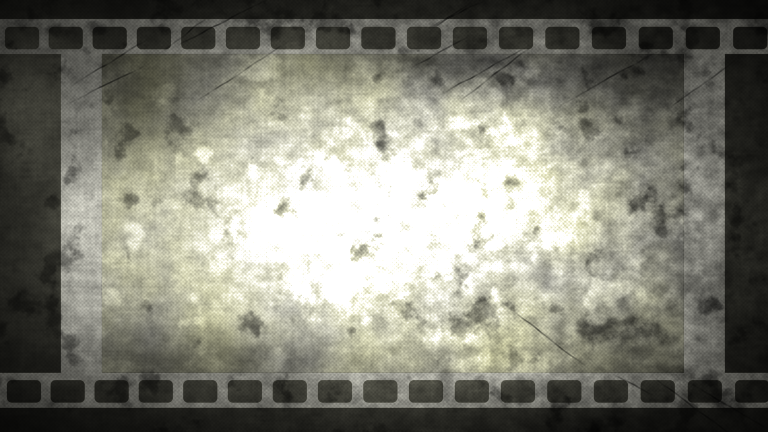
Reproduce this background procedurally as a WebGL 1 fragment shader.

```glsl
precision highp float;
// Grunge film frame: two perforated strips and two bars over glowing, worn canvas cloth.
uniform vec2 u_resolution;

float hash(vec2 p) {
  vec3 q = fract(p.xyx * vec3(0.1031, 0.103, 0.0973));
  q += dot(q, q.yzx + 33.33);
  return fract((q.x + q.y) * q.z);
}

float noise(vec2 p) {
  vec2 i = floor(p), f = fract(p);
  f = f * f * (3.0 - 2.0 * f);
  return mix(mix(hash(i), hash(i + vec2(1, 0)), f.x),
             mix(hash(i + vec2(0, 1)), hash(i + vec2(1, 1)), f.x), f.y);
}

float fbm(vec2 p) {
  float sum = 0.0, amp = 0.5;
  for (int i = 0; i < 5; i++) {
    sum += amp * noise(p);
    p = mat2(1.6, 1.2, -1.2, 1.6) * p + 7.3;
    amp *= 0.55;
  }
  return sum;
}

// Soft elliptical spot
float blob(vec2 p, vec2 center, vec2 radius) {
  vec2 q = (p - center) / radius;
  return exp(-dot(q, q));
}

// Smooth-edged band covering lo..hi
float band(float v, float lo, float hi, float soft) {
  return smoothstep(lo - soft, lo + soft, v) * smoothstep(hi + soft, hi - soft, v);
}

// Rounded perforations whose spacing widens slightly to the right
float holes(vec2 p, vec2 first, float soft) {
  float gap = 0.1009, grow = 0.000278;
  float i = (sqrt(gap * gap + 4.0 * grow * max(p.x - first.x + 0.06, 0.0)) - gap) / (2.0 * grow);
  i = floor(i);
  vec2 q = abs(p - first - vec2(i * gap + i * i * grow, 0.0)) - vec2(0.028, 0.0145);
  float d = length(max(q, 0.0)) + min(max(q.x, q.y), 0.0) - 0.0115;
  return smoothstep(soft, -soft, d);
}

// Slanted hairline scratches scattered along the top and the lower right
float scratches(vec2 p) {
  float sum = 0.0;
  for (int i = 0; i < 16; i++) {
    float k = float(i);
    vec2 a = vec2(hash(vec2(k, 3.0)) * 1.75, 0.8 + 0.2 * hash(vec2(k, 8.0)));
    if (i > 11) a = vec2(1.2 + 0.5 * hash(vec2(k, 5.0)), 0.05 + 0.2 * hash(vec2(k, 6.0)));
    vec2 dir = normalize(vec2(1.0, 0.45 + 0.35 * hash(vec2(k, 12.0))));
    if (i > 11) dir.y = -dir.y;
    vec2 q = p - a;
    float along = dot(q, dir);
    float across = q.x * dir.y - q.y * dir.x + 0.003 * noise(vec2(along * 30.0, k));
    float reach = 0.04 + 0.12 * hash(vec2(k, 17.0));
    sum += smoothstep(0.0035, 0.0, abs(across)) * smoothstep(reach, 0.3 * reach, abs(along))
         * (0.3 + 0.7 * noise(vec2(along * 60.0, k)));
  }
  return min(sum, 1.0);
}

void main() {
  vec2 p = gl_FragCoord.xy / u_resolution.y;
  p.x += 0.8889 - 0.5 * u_resolution.x / u_resolution.y;
  float soft = max(0.7 / u_resolution.y, 0.0015);

  // Central light with bright and shaded patches
  float d = length((p - vec2(0.88, 0.49)) / vec2(0.79, 0.425));
  float light = 1.06 * exp(-0.9 * pow(d, 2.5));
  light += 0.22 * blob(p, vec2(0.98, 0.49), vec2(0.22, 0.12))
         + 0.14 * blob(p, vec2(1.11, 0.72), vec2(0.13, 0.06))
         + 0.12 * blob(p, vec2(0.66, 0.47), vec2(0.18, 0.13))
         + 0.14 * blob(p, vec2(0.19, 0.42), vec2(0.12, 0.2));
  light -= 0.20 * blob(p, vec2(0.97, 0.85), vec2(0.22, 0.06))
         + 0.16 * blob(p, vec2(0.35, 0.74), vec2(0.16, 0.14))
         + 0.18 * blob(p, vec2(0.55, 0.17), vec2(0.25, 0.05))
         + 0.12 * blob(p, vec2(1.45, 0.83), vec2(0.18, 0.09));
  light = max(light, 0.03);

  // Film frame masks
  float strips = band(p.y, 0.875, 0.956, soft) + band(p.y, 0.056, 0.137, soft);
  float punched = holes(p, vec2(0.051, 0.912), soft) + holes(p, vec2(0.0555, 0.094), soft);
  float inRows = band(p.y, 0.137, 0.875, soft);
  float bars = inRows * (band(p.x, 0.141, 0.236, soft) + band(p.x, 1.583, 1.678, soft));
  float film = clamp(strips * (1.0 - punched) + bars, 0.0, 1.0);
  float inside = inRows * band(p.x, 0.236, 1.583, soft);

  float smoke = 0.14 * blob(p, vec2(0.07, 0.77), vec2(0.12, 0.15));
  float lum = mix(light * mix(0.36, 0.5, punched) + 0.02 + smoke, 0.19 + 0.78 * light, film);
  lum = mix(lum, light, inside);

  // Mottling, stains and white flakes, rougher to the right
  float rough = mix(0.65, 1.1, smoothstep(0.4, 1.2, p.x));
  float clouds = fbm(p * 6.0) - 0.55;
  float grit = fbm(p * vec2(34.0, 42.0) + 19.0) - 0.55;
  float flakes = smoothstep(0.62, 0.8, fbm(p * 13.0 + 40.0));
  float stains = smoothstep(0.63, 0.82, fbm(p * 17.0 + 71.0));
  lum *= 1.0 + rough * (0.45 * clouds + 0.6 * grit) - 0.35 * stains;
  lum += 0.25 * flakes * inside * light;

  // Woven threads, then scratches
  vec2 thread = p * 700.0;
  float weave = sin(thread.x) * sin(thread.y) + noise(p * vec2(220.0, 18.0)) + noise(p * vec2(18.0, 220.0)) - 1.0;
  lum *= 1.0 + 0.07 * weave + 0.1 * (noise(p * 230.0) - 0.5);
  lum *= 1.0 - 0.55 * scratches(p);

  // Olive cream tint that bleaches to white
  float yellow = mix(0.13 + 0.2 * clouds * inside, 0.06, film);
  yellow *= 1.0 - smoothstep(0.85, 1.1, lum);
  gl_FragColor = vec4(clamp(lum * vec3(1.0, 0.998, 1.0 - yellow), 0.0, 1.0), 1.0);
}
```
